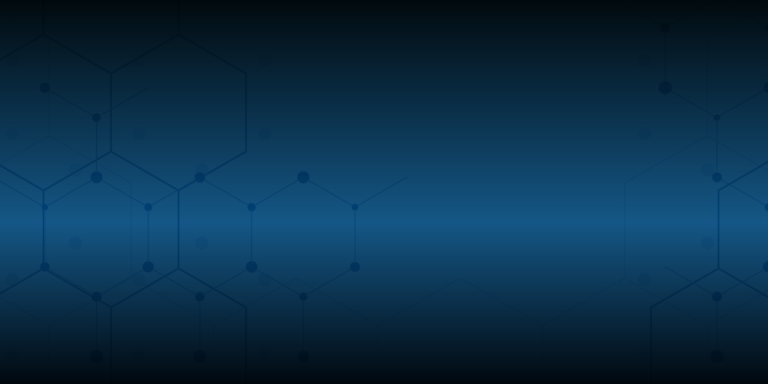
A Shadertoy shader for this background:

```glsl
// Dark blue horizon glow with faint hexagon outlines and a molecular mesh.

// Lengths are fractions of the canvas height.
const vec3 TOP_COLOR = vec3(0.004, 0.037, 0.052);
const vec3 GLOW_COLOR = vec3(0.080, 0.340, 0.525);
const vec3 BOTTOM_COLOR = vec3(0.002, 0.032, 0.055);
const vec3 INK_TINT = vec3(0.03, 0.75, 0.89);
const float GLOW_Y = 0.42;

const vec2 BOLD_ORIGIN = vec2(0.1133, 0.7070);
const float BOLD_PITCH = 0.35156;
const float BOLD_WIDTH = 0.0022;
const float BOLD_INK = 0.9;

const vec2 PALE_ORIGIN = vec2(0.1276, 0.3997);
const float PALE_PITCH = 0.4284;
const float PALE_INK = 0.28;

const vec2 MESH_ORIGIN = vec2(0.1167, 0.3828);
const float MESH_STEP = 0.13464;
const float BOND_WIDTH = 0.0013;
const float BOND_INK = 0.6;
const float ATOM_INK = 0.9;

const vec2 SPOT_ORIGIN = vec2(0.0313, 0.7474);
const float SPOT_STEP = 0.1647;
const float SPOT_RADIUS = 0.017;
const float SPOT_INK = 0.2;

const float SQRT3 = 1.7320508;

float hash(vec2 p) {
    return fract(sin(dot(p, vec2(127.1, 311.7))) * 43758.5453);
}

// Antialiased coverage of everything closer than radius.
float cover(float dist, float radius) {
    float aa = 1.0 / iResolution.y;
    return 1.0 - smoothstep(radius - aa, radius + aa, dist);
}

float segmentDist(vec2 p, vec2 a, vec2 b) {
    vec2 ab = b - a;
    return length(p - a - ab * clamp(dot(p - a, ab) / dot(ab, ab), 0.0, 1.0));
}

float hexOutlineDist(vec2 p, float apothem) {
    p = abs(p);
    return abs(max(p.x, dot(p, vec2(0.5, 0.5 * SQRT3))) - apothem);
}

vec2 cellCenter(vec2 origin, float pitch, int col, int row) {
    float shift = 0.5 * float(row & 1);
    return origin + pitch * vec2(float(col) + shift, 0.5 * SQRT3 * float(row));
}

// Large outlines, grouped at the left and the lower right.
float boldHexes(vec2 p) {
    float ink = 0.0;
    for (int row = -2; row <= 1; row++)
    for (int col = -1; col <= 5; col++) {
        vec2 c = cellCenter(BOLD_ORIGIN, BOLD_PITCH, col, row);
        if (c.x < 0.5 || (c.x > 1.82 && row < 0))
            ink = max(ink, cover(hexOutlineDist(p - c, 0.5 * BOLD_PITCH), BOLD_WIDTH));
    }
    return ink * BOLD_INK;
}

// Pale outlines along the bottom and at both sides.
float paleHexes(vec2 p) {
    float ink = 0.0;
    for (int row = -1; row <= 1; row++)
    for (int col = -1; col <= 4; col++) {
        vec2 c = cellCenter(PALE_ORIGIN, PALE_PITCH, col, row);
        if (row < 0 || c.x < 0.16 || c.x > 1.82)
            ink = max(ink, cover(hexOutlineDist(p - c, 0.5 * PALE_PITCH), BOND_WIDTH));
    }
    return ink * PALE_INK;
}

bool inMesh(int k, float y) {
    if (k <= 6) return y < (k < 2 ? 0.79 : 0.557);
    return k > 12 || (k == 12 && y > 0.7);
}

// Upright bonds with slanted links from their upper ends, and atoms.
float mesh(vec2 p) {
    float bonds = 0.0, atoms = 0.0, halfBond = MESH_STEP / SQRT3;
    for (int k = 0; k <= 14; k++)
    for (int row = -1; row <= 2; row++) {
        if (((k + row) & 1) != 0) continue;
        vec2 c = MESH_ORIGIN + MESH_STEP * vec2(float(k), SQRT3 * float(row));
        vec2 top = c + vec2(0.0, halfBond), low = c - vec2(0.0, halfBond);
        float jitter = 0.005 * (hash(vec2(k, row)) - 0.5);
        if (inMesh(k, top.y)) {
            vec2 link = vec2(MESH_STEP, halfBond);
            float d = min(segmentDist(p, low, top), segmentDist(p, top, top + link));
            d = min(d, segmentDist(p, top, top + link * vec2(-1.0, 1.0)));
            bonds = max(bonds, cover(d, BOND_WIDTH));
            atoms = max(atoms, cover(length(p - top), 0.0108 + jitter));
        }
        if (inMesh(k, low.y))
            atoms = max(atoms, cover(length(p - low), 0.0150 + jitter));
    }
    return max(bonds * BOND_INK, atoms * ATOM_INK);
}

// Pale spots on the corners of another honeycomb.
float spots(vec2 p) {
    float ink = 0.0;
    for (int k = 0; k <= 11; k++)
    for (int row = -2; row <= 0; row++) {
        if (((k + row) & 1) != 0 || (k > 4 && k < 10)) continue;
        vec2 q = p - SPOT_ORIGIN - SPOT_STEP * vec2(float(k), SQRT3 * float(row));
        float d = length(vec2(q.x, abs(q.y) - SPOT_STEP / SQRT3));
        ink = max(ink, cover(d, SPOT_RADIUS));
    }
    return ink * SPOT_INK;
}

void mainImage(out vec4 fragColor, in vec2 fragCoord) {
    vec2 p = fragCoord / iResolution.y;
    vec3 color = p.y > GLOW_Y
        ? mix(GLOW_COLOR, TOP_COLOR, (p.y - GLOW_Y) / (1.0 - GLOW_Y))
        : mix(BOTTOM_COLOR, GLOW_COLOR, p.y / GLOW_Y);
    float ink = max(max(boldHexes(p), mesh(p)), max(paleHexes(p), spots(p)));
    fragColor = vec4(color * mix(vec3(1.0), INK_TINT, ink), 1.0);
}
```
